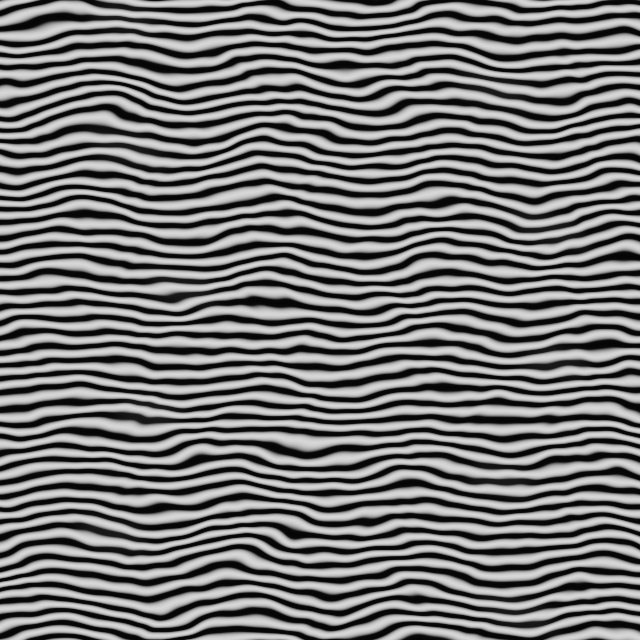
Write a WebGL 1 fragment shader that draws this pattern.

```glsl
precision highp float;

uniform vec2 u_resolution;

// Broad undulation shared by neighbouring stripes, in stripe periods
float columnSwell(vec2 p) {
    float drift = 0.6 * sin(5.0 * p.y + 1.0);
    float strength = 0.36 + 0.16 * sin(9.0 * p.y + 0.7);
    return strength * cos(22.4 * (p.x - 0.4) + drift);
}

// Layered sines that bend each other, so the ripples look irregular
float ripples(vec2 p) {
    float sum = 0.0;
    float amplitude = 0.25;
    vec2 frequency = vec2(13.0, 31.0);
    for (int i = 0; i < 6; i++) {
        float layer = float(i);
        vec2 q = p + 0.02 * sin(p.yx * vec2(17.0, 23.0) + 2.1 * layer);
        vec2 angle = q * frequency;
        float across = sin(angle.x + 2.4 * layer + 1.3 * sin(0.7 * angle.y + 1.7 * layer));
        float down = sin(angle.y + 4.1 * layer + 1.2 * sin(0.6 * angle.x + layer));
        sum += amplitude * across * down;
        amplitude *= 0.72;
        frequency *= vec2(1.45, 1.2);
    }
    return sum;
}

// Sparse elongated patches where the black is slightly faded
float fadedInk(vec2 p) {
    float column = cos(10.5 * (p.x - 0.23) + 0.6 * sin(9.0 * p.y));
    float row = sin(31.0 * p.y + 6.0 * p.x + 1.7);
    return smoothstep(0.75, 1.0, column) * smoothstep(0.5, 1.0, row);
}

// Black core with a rounded onset, then a slow rise to the pale crest
float stripeTone(float phase) {
    float fromCore = abs(fract(phase) - 0.5) * 2.0;
    float edge = fromCore - 0.3;
    float rise = 0.5 * (edge + sqrt(edge * edge + 0.0015));
    return 1.0 - exp(-5.5 * rise);
}

void main() {
    vec2 p = gl_FragCoord.xy / u_resolution;
    float phase = 45.0 * p.y - columnSwell(p) - ripples(p);
    float black = 0.015 + 0.07 * fadedInk(p);
    gl_FragColor = vec4(vec3(mix(black, 0.86, stripeTone(phase))), 1.0);
}
```
